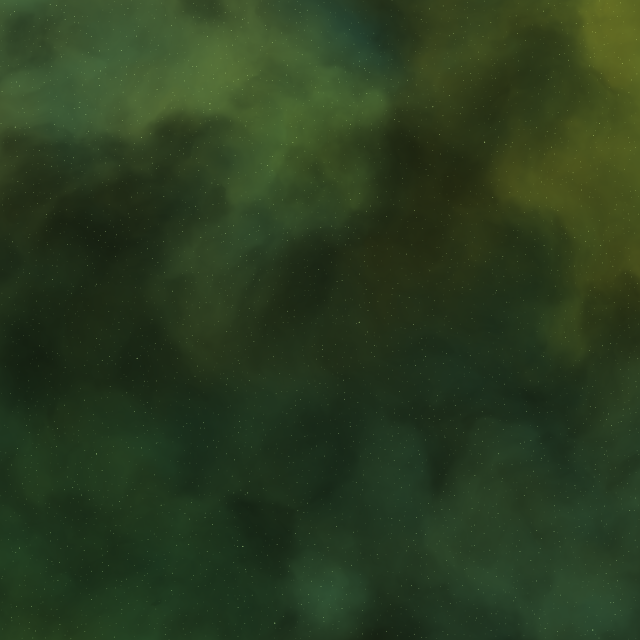
Write a Shadertoy shader that draws this texture.

```glsl
const vec3 SHADOW = vec3(0.100, 0.155, 0.090);
const vec3 LANE = vec3(0.150, 0.190, 0.085);
const vec3 STARLIGHT = vec3(0.58, 0.66, 0.44);
const vec3 WARM_TINT = vec3(0.50, 0.00, -0.45);

const float CLOUD_SCALE = 3.4;
const float WARP = 0.34;
const float CONTRAST = 0.95;
const float DETAIL_CONTRAST = 0.38;
const float DUST_GRID = 92.0;
const float DUST_RADIUS = 0.0007;
const float BRIGHT_GRID = 11.0;
const float BRIGHT_RADIUS = 0.0010;

// Glow clouds: centre and radii, then colour and strength
const int GLOWS = 10;
const vec4 GLOW_SHAPE[GLOWS] = vec4[](
    vec4(0.04, 0.02, 0.46, 0.36), vec4(0.94, 0.14, 0.38, 0.40),
    vec4(0.12, 0.95, 0.42, 0.29), vec4(0.40, 0.77, 0.19, 0.20),
    vec4(1.03, 0.87, 0.25, 0.28), vec4(0.91, 0.65, 0.17, 0.16),
    vec4(0.53, 1.00, 0.09, 0.15), vec4(0.50, 0.59, 0.15, 0.09),
    vec4(0.49, 0.70, 0.12, 0.13), vec4(0.52, 0.01, 0.08, 0.10));
const vec4 GLOW_COLOR[GLOWS] = vec4[](
    vec4(0.135, 0.230, 0.115, 0.95), vec4(0.135, 0.235, 0.155, 0.95),
    vec4(0.280, 0.375, 0.205, 1.20), vec4(0.285, 0.365, 0.175, 0.80),
    vec4(0.350, 0.400, 0.135, 1.15), vec4(0.290, 0.345, 0.125, 0.75),
    vec4(0.130, 0.230, 0.165, 0.90), vec4(0.165, 0.280, 0.195, 0.75),
    vec4(0.320, 0.430, 0.185, 0.85), vec4(0.175, 0.300, 0.190, 0.80));

vec3 hash3(vec2 p) {
    vec3 q = fract(p.xyx * vec3(0.1031, 0.1030, 0.0973));
    q += dot(q, q.yxz + 33.33);
    return fract((q.xxy + q.yzz) * q.zyx);
}

// Smooth cellular noise: random cell values blended by distance
float cellNoise(vec2 p) {
    vec2 cell = floor(p);
    float sum = 0.0, total = 0.0001;
    for (int y = -1; y <= 1; y++)
    for (int x = -1; x <= 1; x++) {
        vec2 id = cell + vec2(x, y);
        vec3 h = hash3(id);
        vec2 d = id + 0.15 + 0.7 * h.xy - p;
        float w = max(0.0, 1.0 - dot(d, d));
        w *= w * w;
        sum += w * h.z;
        total += w;
    }
    return sum / total;
}

// Layered, rotated octaves centred on zero
float clouds(vec2 p) {
    float sum = 0.0, amplitude = 0.5;
    for (int i = 0; i < 6; i++) {
        sum += amplitude * (cellNoise(p) - 0.5);
        p = mat2(1.6, 1.2, -1.2, 1.6) * p + 17.3;
        amplitude *= 0.48;
    }
    return sum;
}

float segmentDistance(vec2 p, vec2 a, vec2 b) {
    vec2 ab = b - a;
    return length(p - a - ab * clamp(dot(p - a, ab) / dot(ab, ab), 0.0, 1.0));
}

// One jittered point per grid cell, mostly faint
float stars(vec2 uv, float grid, float radius, float density, float pixel) {
    vec2 cell = floor(uv * grid);
    vec3 place = hash3(cell + 211.0);
    vec3 kind = hash3(cell + 467.0);
    float d = length(uv - (cell + 0.1 + 0.8 * place.xy) / grid);
    float disc = 1.0 - smoothstep(max(0.0, radius - 0.5 * pixel), radius + 0.5 * pixel, d);
    return disc * step(kind.x, density) * mix(0.25, 1.0, pow(kind.y, 4.0));
}

void mainImage(out vec4 fragColor, in vec2 fragCoord) {
    vec2 uv = fragCoord / iResolution.y;
    float pixel = 1.0 / iResolution.y;

    // Turbulent coordinates
    vec2 p = uv * CLOUD_SCALE;
    vec2 drift = vec2(clouds(p + 4.7), clouds(p + 31.2));
    vec2 q = uv + WARP * drift;
    float billow = clouds(p * 1.1 + 0.8 * drift + 9.1);
    float wisps = clouds(p * 2.6 + 1.3 * drift + 53.0);

    // Coloured gas
    vec3 color = SHADOW;
    for (int i = 0; i < GLOWS; i++) {
        vec2 d = (q - GLOW_SHAPE[i].xy) / GLOW_SHAPE[i].zw;
        float glow = exp(-dot(d, d)) * (1.0 + 1.0 * wisps);
        color = mix(color, GLOW_COLOR[i].rgb, clamp(glow * GLOW_COLOR[i].a, 0.0, 1.0));
    }

    // Diagonal dust lane
    float lane = segmentDistance(q + 0.1 * drift.yx, vec2(0.83, 0.88), vec2(0.67, 0.60)) / 0.085;
    color = mix(color, LANE, 0.70 * exp(-lane * lane));

    // Light, shade and hue drift
    color *= 1.0 + CONTRAST * billow + DETAIL_CONTRAST * wisps;
    color *= 1.0 + WARM_TINT * drift.x;

    // Star field
    float dust = stars(uv, DUST_GRID, DUST_RADIUS, 0.55, pixel);
    float bright = stars(uv, BRIGHT_GRID, BRIGHT_RADIUS, 0.20, pixel);
    color += STARLIGHT * (0.42 * dust + 0.7 * bright);

    fragColor = vec4(clamp(color, 0.0, 1.0), 1.0);
}
```
